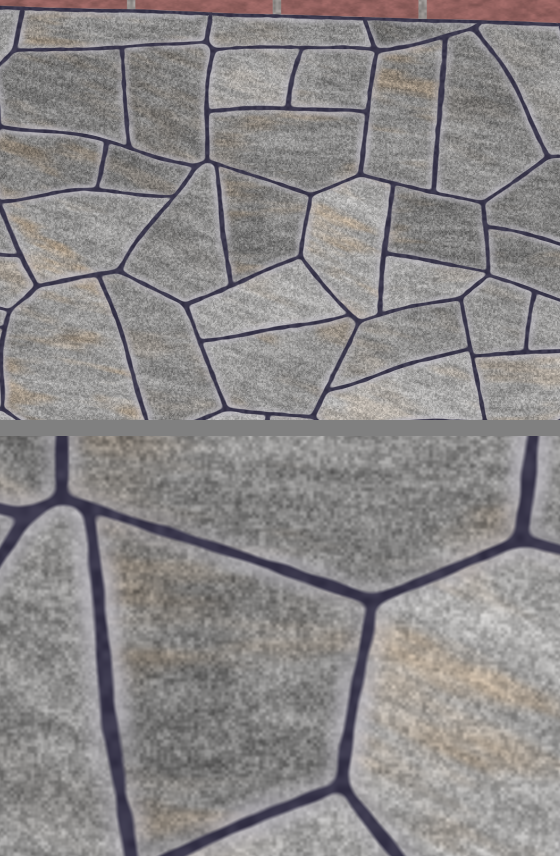
Top, the full canvas; bottom, a detail of the centre.
Give the GLSL for this texture, as a Shadertoy shader.

```glsl
float hash(vec2 p) {
    vec3 q = fract(vec3(p.xyx) * 0.1031);
    q += dot(q, q.yzx + 33.33);
    return fract((q.x + q.y) * q.z);
}

vec2 hash2(vec2 p) {
    return vec2(hash(p), hash(p + 57.3));
}

float noise(vec2 p) {
    vec2 i = floor(p), f = fract(p);
    f *= f * (3.0 - 2.0 * f);
    return mix(mix(hash(i), hash(i + vec2(1, 0)), f.x),
               mix(hash(i + vec2(0, 1)), hash(i + vec2(1, 1)), f.x), f.y);
}

float fbm(vec2 p) {
    return 0.55 * noise(p) + 0.3 * noise(p * 2.1 + 7.0) + 0.15 * noise(p * 4.3 + 19.0);
}

float smoothMin(float a, float b, float k) {
    float h = max(k - abs(a - b), 0.0) / k;
    return min(a, b) - 0.25 * h * h * k;
}

// Voronoi slabs, each cut into two or three stones: x = joint distance, yz = stone id
vec3 stones(vec2 p) {
    vec2 cell = floor(p), f = fract(p), nearest = vec2(0), id = vec2(0);
    float best = 9.0;
    for (int y = -2; y <= 2; y++)
    for (int x = -2; x <= 2; x++) {
        vec2 g = vec2(x, y);
        vec2 r = g + 0.2 + 0.6 * hash2(cell + g + 40.0) - f;
        if (dot(r, r) < best) {
            best = dot(r, r);
            nearest = r;
            id = cell + g + 40.0;
        }
    }
    float d = 9.0;
    for (int y = -2; y <= 2; y++)
    for (int x = -2; x <= 2; x++) {
        vec2 g = vec2(x, y);
        vec2 r = g + 0.2 + 0.6 * hash2(cell + g + 40.0) - f;
        vec2 across = r - nearest;
        if (dot(across, across) > 0.0001)
            d = smoothMin(d, dot(0.5 * (nearest + r), normalize(across)), 0.025);
    }
    // Cuts run roughly upright or level
    float angle = 1.5708 * step(0.5, hash(id + 3.7)) + 0.6 * (hash(id + 9.4) - 0.5);
    vec2 cut = vec2(cos(angle), sin(angle));
    float first = dot(-nearest, cut) + 0.1 * (hash(id + 8.1) - 0.5);
    float second = dot(-nearest, normalize(vec2(-cut.y, cut.x) + 0.15 * cut));
    d = smoothMin(d, abs(first), 0.025);
    vec2 stone = id + step(0.0, first) * 0.31;
    if (first > 0.0 && hash(id + 5.9) > 0.55) {
        d = smoothMin(d, abs(second), 0.025);
        stone += step(0.0, second) * 0.47;
    }
    return vec3(d, stone * 13.0);
}

vec3 stoneColor(vec2 p, vec2 id) {
    float tilt = 0.2 + 0.5 * (hash(id + 1.3) - 0.5);
    vec2 q = mat2(cos(tilt), sin(tilt), -sin(tilt), cos(tilt)) * p + id;
    float streak = fbm(q * vec2(16, 85)) - 0.5;
    float blotch = fbm(q * vec2(5, 11)) - 0.5;
    float grain = noise(p * 210.0) + noise(p * 370.0 + 9.0) - 1.0;
    float tone = mix(0.465, 0.645, hash(id + 2.2)) + 0.07 * (0.5 - p.y);
    tone += 0.2 * streak + 0.12 * blotch + 0.15 * grain;
    vec3 color = tone * vec3(1.0, 0.995, 0.99);
    float rust = smoothstep(0.45, 0.8, fbm(q * vec2(6, 26) + 31.0)) * hash(id + 6.4);
    return color * mix(vec3(1), vec3(1.08, 0.98, 0.86), rust);
}

vec3 brickColor(vec2 p) {
    float joint = abs(fract(p.x / 0.347 + 0.6) - 0.5) * 0.347;
    vec3 clay = vec3(0.57, 0.38, 0.37) * (0.82 + 0.36 * fbm(p * vec2(45, 80)));
    vec3 mortar = vec3(0.58, 0.56, 0.55) * (0.85 + 0.3 * noise(p * 150.0));
    return mix(mortar, clay, smoothstep(0.008, 0.012, joint));
}

void mainImage(out vec4 fragColor, in vec2 fragCoord) {
    vec2 p = fragCoord / iResolution.y;

    // Gently bent joints
    vec2 bent = p + 0.035 * (vec2(noise(p * 5.0), noise(p * 5.0 + 23.0)) - 0.5);
    vec3 wall = stones(bent * vec2(2.55, 3.2));
    float belowBrick = 0.98 - 0.03 * p.x + 0.004 * noise(p * 9.0) - p.y;
    float d = min(wall.x / 2.9, abs(belowBrick));
    d += 0.0025 * (noise(p * 55.0) - 0.5);

    // Stone faces with a pale, patchy mortar haze along their rims
    vec3 color = stoneColor(p, wall.yz);
    float haze = (1.0 - smoothstep(0.004, 0.023, d)) * (0.3 + 0.8 * noise(p * 22.0));
    color = mix(color, vec3(0.74, 0.73, 0.76), 0.75 * haze);

    // Dark pointing
    vec3 pointing = vec3(0.22, 0.21, 0.29) + 0.08 * (noise(p * 140.0) - 0.5);
    color = mix(pointing, color, smoothstep(0.0025, 0.0065, d));

    // Brick course on top
    float brick = 1.0 - smoothstep(-0.006, -0.002, belowBrick);
    color = mix(color, brickColor(p), brick);
    fragColor = vec4(color, 1.0);
}
```
